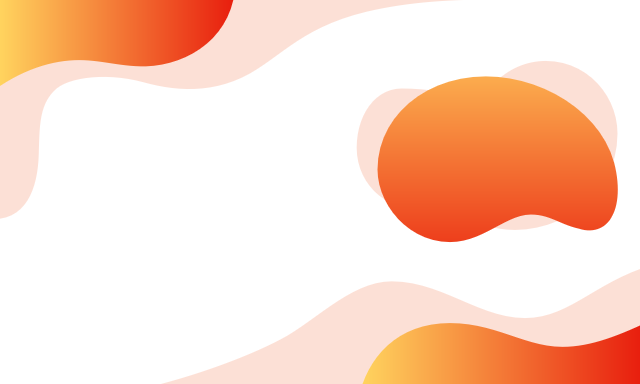
Reproduce this background procedurally as a WebGL 1 fragment shader.

```glsl
precision highp float;
// Flowing corner waves and a rounded blob in warm gradients on white.

uniform vec2 u_resolution;

const vec2 CANVAS = vec2(7.68, 4.6); // design units, y runs downward
const int STEPS = 14;                // line pieces per curve

const vec3 WHITE  = vec3(1.0);
const vec3 BLUSH  = vec3(0.99, 0.88, 0.84);
const vec3 YELLOW = vec3(1.0, 0.83, 0.37);
const vec3 RED    = vec3(0.91, 0.12, 0.055);
const vec3 AMBER  = vec3(0.985, 0.675, 0.305);
const vec3 EMBER  = vec3(0.93, 0.245, 0.11);

// Outline state: pen position, squared distance, inside (-1) or outside (+1)
struct Path { vec2 pen; float nearest; float side; };

Path moveTo(vec2 start) {
  return Path(start, 1e4, 1.0);
}

void lineTo(inout Path path, vec2 p, vec2 end) {
  vec2 edge = end - path.pen;
  vec2 rel = p - path.pen;
  vec2 gap = rel - edge * clamp(dot(rel, edge) / max(dot(edge, edge), 1e-8), 0.0, 1.0);
  path.nearest = min(path.nearest, dot(gap, gap));
  bool spans = (path.pen.y > p.y) != (end.y > p.y);
  if (spans && rel.x < edge.x * rel.y / edge.y) path.side = -path.side;
  path.pen = end;
}

// Cubic Bezier from the pen to end
void curveTo(inout Path path, vec2 p, vec2 c1, vec2 c2, vec2 end) {
  vec2 start = path.pen;
  for (int i = 1; i <= STEPS; i++) {
    float t = float(i) / float(STEPS);
    float s = 1.0 - t;
    vec2 point = s * s * s * start + 3.0 * s * t * (s * c1 + t * c2) + t * t * t * end;
    lineTo(path, p, point);
  }
}

// Smooth coverage of the closed outline
float fill(Path path, vec2 p, vec2 start, float pixel) {
  lineTo(path, p, start);
  return clamp(0.5 - path.side * sqrt(path.nearest) / pixel, 0.0, 1.0);
}

float topBand(vec2 p, float pixel) {
  vec2 start = vec2(-0.2);
  Path path = moveTo(start);
  lineTo(path, p, vec2(-0.2, 2.64));
  lineTo(path, p, vec2(0.0, 2.62));
  curveTo(path, p, vec2(0.35, 2.57), vec2(0.455, 2.2), vec2(0.465, 1.85));
  curveTo(path, p, vec2(0.475, 1.5), vec2(0.47, 1.24), vec2(0.68, 1.06));
  curveTo(path, p, vec2(0.85, 0.92), vec2(1.3, 0.87), vec2(1.72, 0.985));
  curveTo(path, p, vec2(2.1, 1.09), vec2(2.55, 1.13), vec2(3.0, 0.88));
  curveTo(path, p, vec2(3.4, 0.65), vec2(3.65, 0.32), vec2(4.4, 0.14));
  curveTo(path, p, vec2(4.85, 0.035), vec2(5.3, 0.0), vec2(5.8, -0.005));
  lineTo(path, p, vec2(5.8, -0.2));
  return fill(path, p, start, pixel);
}

float topWave(vec2 p, float pixel) {
  vec2 start = vec2(-0.2);
  Path path = moveTo(start);
  lineTo(path, p, vec2(-0.2, 1.16));
  lineTo(path, p, vec2(0.0, 1.03));
  curveTo(path, p, vec2(0.35, 0.8), vec2(0.68, 0.72), vec2(0.95, 0.72));
  curveTo(path, p, vec2(1.22, 0.72), vec2(1.45, 0.8), vec2(1.75, 0.795));
  curveTo(path, p, vec2(2.2, 0.78), vec2(2.68, 0.52), vec2(2.8, 0.0));
  lineTo(path, p, vec2(2.84, -0.2));
  return fill(path, p, start, pixel);
}

float bottomBand(vec2 p, float pixel) {
  vec2 start = vec2(1.2, 4.8);
  Path path = moveTo(start);
  lineTo(path, p, vec2(1.93, 4.6));
  curveTo(path, p, vec2(2.5, 4.45), vec2(3.1, 4.22), vec2(3.45, 4.02));
  curveTo(path, p, vec2(3.85, 3.78), vec2(4.25, 3.37), vec2(4.7, 3.37));
  curveTo(path, p, vec2(5.3, 3.37), vec2(5.75, 3.81), vec2(6.3, 3.81));
  curveTo(path, p, vec2(6.8, 3.81), vec2(7.1, 3.43), vec2(7.7, 3.215));
  lineTo(path, p, vec2(7.9, 3.15));
  lineTo(path, p, vec2(7.9, 4.8));
  return fill(path, p, start, pixel);
}

float bottomWave(vec2 p, float pixel) {
  vec2 start = vec2(4.28, 4.8);
  Path path = moveTo(start);
  lineTo(path, p, vec2(4.35, 4.6));
  curveTo(path, p, vec2(4.5, 4.18), vec2(4.85, 3.87), vec2(5.4, 3.87));
  curveTo(path, p, vec2(5.95, 3.87), vec2(6.3, 4.155), vec2(6.75, 4.155));
  curveTo(path, p, vec2(7.05, 4.155), vec2(7.35, 4.05), vec2(7.7, 3.89));
  lineTo(path, p, vec2(7.9, 3.8));
  lineTo(path, p, vec2(7.9, 4.8));
  return fill(path, p, start, pixel);
}

float blobShadow(vec2 p, float pixel) {
  vec2 start = vec2(4.28, 1.77);
  Path path = moveTo(start);
  curveTo(path, p, vec2(4.28, 1.38), vec2(4.5, 1.06), vec2(4.82, 1.06));
  curveTo(path, p, vec2(5.4, 1.06), vec2(5.65, 1.25), vec2(5.98, 0.95));
  curveTo(path, p, vec2(6.15, 0.8), vec2(6.35, 0.73), vec2(6.55, 0.73));
  curveTo(path, p, vec2(7.05, 0.73), vec2(7.41, 1.15), vec2(7.41, 1.6));
  curveTo(path, p, vec2(7.41, 2.3), vec2(6.8, 2.75), vec2(6.18, 2.755));
  curveTo(path, p, vec2(5.7, 2.75), vec2(5.5, 2.5), vec2(5.0, 2.5));
  curveTo(path, p, vec2(4.6, 2.5), vec2(4.28, 2.18), start);
  return fill(path, p, start, pixel);
}

float blob(vec2 p, float pixel) {
  vec2 start = vec2(5.83, 0.915);
  Path path = moveTo(start);
  curveTo(path, p, vec2(6.5, 0.915), vec2(7.2, 1.33), vec2(7.37, 1.95));
  curveTo(path, p, vec2(7.44, 2.22), vec2(7.42, 2.45), vec2(7.35, 2.58));
  curveTo(path, p, vec2(7.27, 2.75), vec2(7.1, 2.79), vec2(6.95, 2.74));
  curveTo(path, p, vec2(6.72, 2.69), vec2(6.6, 2.57), vec2(6.37, 2.57));
  curveTo(path, p, vec2(6.07, 2.57), vec2(5.8, 2.9), vec2(5.4, 2.9));
  curveTo(path, p, vec2(4.9, 2.9), vec2(4.53, 2.45), vec2(4.53, 2.03));
  curveTo(path, p, vec2(4.53, 1.4), vec2(5.1, 0.915), start);
  return fill(path, p, start, pixel);
}

vec3 ramp(vec3 from, vec3 to, float low, float high, float x) {
  return mix(from, to, clamp((x - low) / (high - low), 0.0, 1.0));
}

void main() {
  vec2 uv = gl_FragCoord.xy / u_resolution;
  vec2 p = vec2(uv.x, 1.0 - uv.y) * CANVAS;
  float pixel = CANVAS.y / u_resolution.y;

  // Pale layers, then gradients
  vec3 color = mix(WHITE, BLUSH, topBand(p, pixel));
  color = mix(color, BLUSH, bottomBand(p, pixel));
  color = mix(color, BLUSH, blobShadow(p, pixel));
  color = mix(color, ramp(YELLOW, RED, 0.0, 2.8, p.x), topWave(p, pixel));
  color = mix(color, ramp(YELLOW, RED, 4.35, 7.68, p.x), bottomWave(p, pixel));
  color = mix(color, ramp(AMBER, EMBER, 0.915, 2.9, p.y), blob(p, pixel));
  gl_FragColor = vec4(color, 1.0);
}
```
